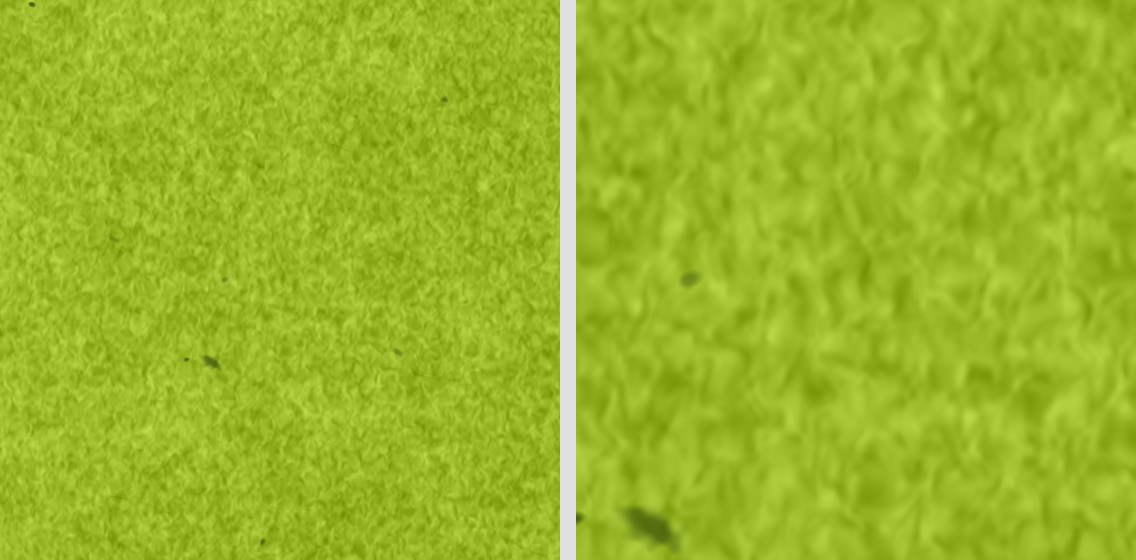
Left: the whole. Right: its middle third, enlarged.
Give the GLSL for this texture, as a WebGL 1 fragment shader.

```glsl
precision highp float;
uniform vec2 u_resolution;

const vec3 BASE_GREEN = vec3(0.598, 0.714, 0.146);
const vec3 TONE_STEP = vec3(0.042, 0.042, 0.044);
const vec3 SPECK_COLOR = vec3(0.24, 0.33, 0.02);
const vec2 GRAIN_SCALE = vec2(135.0, 82.0);
const vec2 FINE_SCALE = vec2(205.0, 140.0);
const float GRAIN_TILT = 0.35;
const float GRAIN_AMOUNT = 1.2;
const float FINE_AMOUNT = 1.0;
const float CLUMP_SCALE = 48.0;
const float CLUMP_AMOUNT = 0.75;
const float MOTTLE_SCALE = 13.0;
const float MOTTLE_AMOUNT = 0.55;
const float BROAD_SCALE = 4.0;
const float BROAD_AMOUNT = 0.4;
const float SIDE_SHADE = 0.35;
const int FIBER_COUNT = 14;
const float FIBER_WIDTH = 0.0022;
const float FIBER_DARKNESS = 1.5;
const int SPECK_COUNT = 8;
const float SPECK_MIN = 0.004;
const float SPECK_MAX = 0.011;

float hash(vec2 p) {
  vec3 q = fract(p.xyx * 0.1031);
  q += dot(q, q.yzx + 33.33);
  return fract((q.x + q.y) * q.z);
}

mat2 rotation(float angle) {
  float c = cos(angle), s = sin(angle);
  return mat2(c, s, -s, c);
}

// Smooth value noise in -1..1
float noise(vec2 p) {
  p += 300.0;
  vec2 cell = floor(p);
  vec2 f = fract(p);
  f = f * f * (3.0 - 2.0 * f);
  float low = mix(hash(cell), hash(cell + vec2(1.0, 0.0)), f.x);
  float high = mix(hash(cell + vec2(0.0, 1.0)), hash(cell + 1.0), f.x);
  return 2.0 * mix(low, high, f.y) - 1.0;
}

// Short upright grain over soft cloudy mottling
float paperTone(vec2 uv) {
  vec2 warp = vec2(noise(uv * 60.0), noise(uv * 60.0 + 41.0)) * 0.004;
  vec2 p = uv + warp;
  float tone = GRAIN_AMOUNT * noise(rotation(GRAIN_TILT) * p * GRAIN_SCALE);
  tone += GRAIN_AMOUNT * noise(rotation(-GRAIN_TILT) * p * GRAIN_SCALE + 57.0);
  tone += FINE_AMOUNT * noise(rotation(0.1) * p * FINE_SCALE + 19.0);
  tone += CLUMP_AMOUNT * noise(rotation(0.6) * p * CLUMP_SCALE + 83.0);
  tone += MOTTLE_AMOUNT * noise(rotation(0.9) * uv * MOTTLE_SCALE + 7.0);
  tone += BROAD_AMOUNT * noise(uv * BROAD_SCALE + 29.0);
  return tone + SIDE_SHADE * (0.5 - uv.x);
}

// Thin bent strands, faded toward their ends
float fibers(vec2 uv) {
  float cover = 0.0;
  for (int i = 0; i < FIBER_COUNT; i++) {
    float id = float(i) + 1.0;
    vec2 center = vec2(hash(vec2(id, 3.0)), hash(vec2(id, 11.0)));
    float angle = (hash(vec2(id, 17.0)) - 0.5) * 2.2;
    float reach = mix(0.025, 0.09, hash(vec2(id, 23.0)));
    float bend = (hash(vec2(id, 31.0)) - 0.5) * 5.0;
    vec2 p = rotation(-angle) * (uv - center);
    float offset = p.y - bend * p.x * p.x - 0.002 * noise(vec2(p.x * 60.0, id));
    float line = 1.0 - smoothstep(0.0, FIBER_WIDTH * 1.6, abs(offset));
    float ends = 1.0 - smoothstep(0.4 * reach, reach, abs(p.x));
    float broken = 0.6 + 0.4 * noise(vec2(p.x * 90.0, id * 5.0));
    cover = max(cover, line * ends * broken);
  }
  return cover;
}

// Scattered dark flecks with ragged soft rims
float specks(vec2 uv) {
  float cover = 0.0;
  float ragged = 0.4 * noise(uv * 130.0 + 13.0);
  for (int i = 0; i < SPECK_COUNT; i++) {
    float id = float(i) + 1.0;
    vec2 center = vec2(hash(vec2(id, 47.0)), hash(vec2(id, 59.0)));
    float size = mix(SPECK_MIN, SPECK_MAX, pow(hash(vec2(id, 67.0)), 3.0));
    float stretch = mix(1.1, 2.2, hash(vec2(id, 71.0)));
    vec2 p = rotation(hash(vec2(id, 79.0)) * 3.14) * (uv - center) / size;
    float reach = length(p * vec2(1.0 / stretch, 1.0)) + ragged;
    float strength = mix(0.45, 0.9, hash(vec2(id, 89.0)));
    cover = max(cover, strength * (1.0 - smoothstep(0.2, 1.4, reach)));
  }
  return cover;
}

void main() {
  vec2 uv = gl_FragCoord.xy / u_resolution.y;
  float tone = paperTone(uv) - FIBER_DARKNESS * fibers(uv);
  vec3 color = BASE_GREEN + TONE_STEP * tone;
  color = mix(color, SPECK_COLOR, specks(uv));
  gl_FragColor = vec4(clamp(color, 0.0, 1.0), 1.0);
}
```
